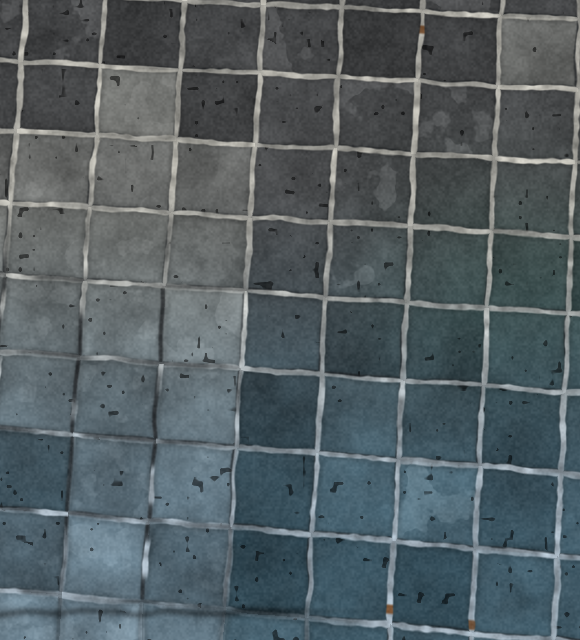
Write a WebGL 1 fragment shader that draws this texture.

```glsl
precision highp float;
// Weathered square floor tiles seen at a slight tilt, about 7 across and 9 down.
// A skewed grid gives each tile an id for its tone; rough pale joints with dark
// gaps lie over it, and layered noise adds stains, film, pits and grain.
uniform vec2 u_resolution;

#define PITCH vec2(0.126, 0.117)   // mean tile size, canvas height = 1
#define JOINT 0.0041               // half width of a joint
#define WOBBLE 0.005               // unevenness of the joint lines
#define GRAIN 0.085                // strength of the fine speckle
#define DARK_TOP vec3(0.265, 0.27, 0.275)
#define DARK_LOW vec3(0.215, 0.315, 0.365)
#define PALE_TOP vec3(0.465, 0.47, 0.455)
#define PALE_LOW vec3(0.39, 0.47, 0.52)
#define GROUT_TOP vec3(0.84, 0.83, 0.79)
#define GROUT_LOW vec3(0.73, 0.79, 0.84)
#define GAP vec3(0.12, 0.13, 0.14)
#define RUST vec3(0.48, 0.29, 0.14)

float hash(vec2 p) {
  vec3 q = fract(vec3(p.xyx) * 0.1031);
  q += dot(q, q.yzx + 33.33);
  return fract((q.x + q.y) * q.z);
}

float noise(vec2 p) {
  vec2 i = floor(p), f = fract(p);
  f = f * f * (3.0 - 2.0 * f);
  return mix(mix(hash(i), hash(i + vec2(1, 0)), f.x),
             mix(hash(i + vec2(0, 1)), hash(i + vec2(1, 1)), f.x), f.y);
}

float fbm(vec2 p) {
  float sum = 0.0, amp = 0.53;
  for (int i = 0; i < 4; i++) {
    sum += amp * noise(p);
    p = mat2(1.6, 1.2, -1.2, 1.6) * p + 17.0;
    amp *= 0.5;
  }
  return sum;
}

// Column and row coordinates; rows grow taller and steeper downwards.
vec2 gridCoord(vec2 p) {
  float column = (p.x - 0.0417 + 0.079 * p.y) / (0.1237 + 0.0053 * p.y);
  float level = p.y - p.x * (0.044 + 0.046 * p.y);
  float row = (sqrt(0.01086 + 0.00624 * (level + 0.0104)) - 0.1042) / 0.00312;
  return vec2(column, row);
}

// Coverage of one joint: x is its dark gap, y its remaining pale filling.
vec2 joint(float side, vec2 p, float seed, float wear) {
  float aa = 0.0009 + 0.6 / u_resolution.y;
  float halfWidth = JOINT * (0.5 + 0.35 * seed + 0.6 * noise(p * 85.0 + seed * 9.0));
  float broad = noise(p * 17.0 + seed * 31.0);
  float pale = 1.0 - smoothstep(halfWidth - aa, halfWidth + aa, abs(side));
  pale *= 1.0 - wear * smoothstep(0.2, 0.55, broad);
  float offset = JOINT * (0.9 * noise(p * 11.0 + seed * 53.0) - 0.1);
  float gap = 1.0 - smoothstep(JOINT * 0.6 - aa, JOINT * 0.6 + aa * 1.5, abs(side + offset));
  return vec2(gap * (0.45 + 0.5 * broad), pale);
}

float spot(vec2 id, vec2 center) {
  return 1.0 - step(0.5, distance(id, center));
}

void main() {
  vec2 p = gl_FragCoord.xy / u_resolution.y;
  p.y = 1.0 - p.y;
  vec2 warp = vec2(noise(p * 23.0), noise(p * 23.0 + 41.0)) - 0.5;
  vec2 g = gridCoord(p + WOBBLE * warp);
  vec2 id = floor(g), nearest = floor(g + 0.5);
  vec2 side = (g - nearest) * PITCH;
  float tone = hash(id + 13.0), cool = smoothstep(0.25, 0.85, p.y);

  // Tile tone: worn pale block at lower left, dark elsewhere.
  float left = 1.0 - step(2.5, id.x);
  float pale = left * smoothstep(0.8, 3.0, id.y) * (0.78 + 0.3 * tone);
  pale *= 1.0 - 0.6 * spot(id, vec2(0, 6));
  pale = max(pale, 0.8 * spot(id, vec2(1, 1)) + 0.65 * spot(id, vec2(6, 0)));
  pale += (1.0 - left) * smoothstep(3.0, 6.0, id.y) * 0.25 * tone;
  vec3 color = mix(mix(DARK_TOP, DARK_LOW, cool), mix(PALE_TOP, PALE_LOW, cool), pale);
  color *= 0.88 + 0.24 * tone;
  float green = smoothstep(0.45, 0.8, p.x) * exp(-pow((p.y - 0.44) * 6.0, 2.0));
  color += vec3(-0.015, 0.025, 0.01) * green;

  // Cloudy wear and flaked film, different in each tile.
  vec2 q = p + hash(id) * 7.0;
  float cloud = fbm(q * 16.0);
  color *= 0.76 + 0.48 * cloud;
  float flaked = step(0.76, hash(id + 71.0)) + 0.6 * pale;
  float film = smoothstep(0.56, 0.62, fbm(q * 21.0 + 5.0)) * min(flaked, 1.0);
  color += 0.075 * film;
  color *= 1.0 - 0.5 * smoothstep(0.86, 0.93, noise(q * 95.0)) * step(0.5, noise(q * 19.0));
  vec2 edge = abs(side);
  color *= 0.86 + 0.14 * smoothstep(0.003, 0.013, min(edge.x, edge.y));

  // Joints: fillings are lost most in the lower left columns.
  float seedX = hash(vec2(nearest.x, id.y) + 5.0);
  float seedY = hash(vec2(id.x, nearest.y) + 50.0);
  float lost = (1.0 - smoothstep(2.2, 3.6, g.x)) * smoothstep(2.5, 4.5, g.y);
  vec2 upright = joint(side.x, p, seedX, 0.2 + 0.75 * lost);
  vec2 level = joint(side.y, p + 3.0, seedY, 0.25 + 0.4 * lost);
  vec2 cover = max(upright, level);
  float wash = smoothstep(0.92, 0.96, p.y) * (1.0 - smoothstep(0.4, 0.62, p.x));
  cover *= 1.0 - 0.75 * wash;
  vec3 grout = mix(GROUT_TOP, GROUT_LOW, cool) * (0.72 + 0.36 * noise(p * 75.0));
  float rustAt = abs(g.y - id.y - seedX) * PITCH.y;
  float rust = step(0.93, hash(vec2(nearest.x, id.y) + 91.0)) * (1.0 - smoothstep(0.004, 0.009, rustAt));
  grout = mix(grout, RUST, rust * 0.9);
  color = mix(color, GAP, cover.x);
  color = mix(color, grout, cover.y * 0.92);

  // Shadow line in the wash, then fine grain over everything.
  float streak = exp(-pow((p.y - 0.957 - 0.008 * warp.y) * 150.0, 2.0));
  color *= 1.0 - 0.35 * wash * streak;
  color += GRAIN * (0.6 * noise(p * 290.0) + 0.4 * noise(p * 140.0 + 9.0) - 0.5);
  gl_FragColor = vec4(clamp(color, 0.0, 1.0), 1.0);
}
```
